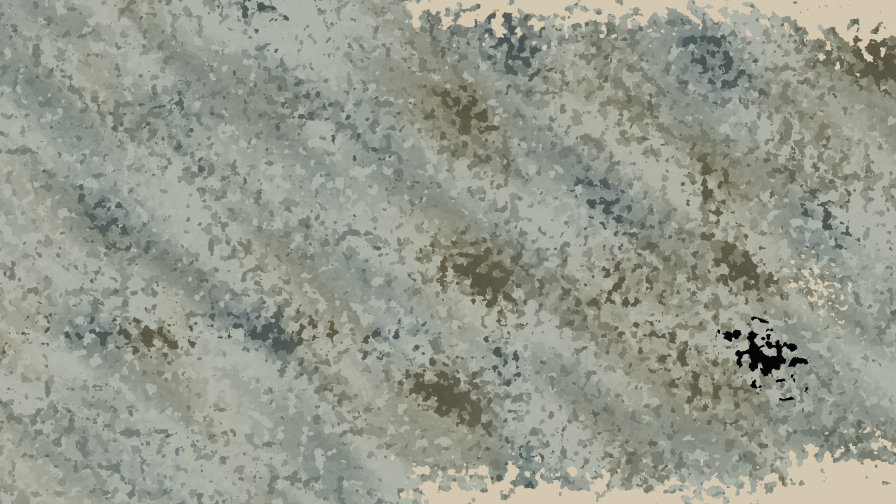
This background is drawn by a Shadertoy shader. Its source:

```glsl
// Weathered grey paint with slanted streaks and ragged flakes over cream paper.
#define FLAKE_SCALE 37.0
#define STREAK_SCALE vec2(2.6, 9.5)
#define STREAK_DEPTH 4.0
#define BASE_DEPTH 0.68
#define CLUSTERING 1.9
#define FLAKE_OPACITY 0.92
#define PAPER vec3(0.83, 0.785, 0.69)
#define LIGHT_PAINT vec3(0.695, 0.71, 0.665)
#define COOL_TINT vec3(0.90, 1.02, 1.08)
#define WARM_TINT vec3(1.09, 1.03, 0.86)

float hash(vec2 cell) {
    vec3 h = fract(cell.xyx * vec3(0.1031, 0.1030, 0.0973));
    h += dot(h, h.yzx + 33.33);
    return fract((h.x + h.y) * h.z);
}

// Slope of one lattice corner, measured at an offset from it
float corner(vec2 cell, vec2 offset) {
    float angle = 6.2832 * hash(cell);
    return dot(vec2(cos(angle), sin(angle)), offset);
}

// Gradient noise centred on zero
float noise(vec2 p) {
    vec2 i = floor(p), f = fract(p), e = vec2(1, 0);
    vec2 u = f * f * f * (f * (f * 6.0 - 15.0) + 10.0);
    return mix(mix(corner(i, f), corner(i + e, f - e), u.x),
               mix(corner(i + e.yx, f - e.yx), corner(i + 1.0, f - 1.0), u.x), u.y);
}

// Winding blotches with a rough outline
float blotches(vec2 p) {
    return noise(p) + 0.5 * noise(p * 2.1 + 17.3) + 0.2 * noise(p * 4.3 + 41.7);
}

// Turns a point so that x runs down the slanted streaks.
vec2 slant(vec2 p) {
    return vec2(dot(p, vec2(0.78, -0.62)), dot(p, vec2(0.62, 0.78)));
}

// Soft oval stain lying along the streaks
float stain(vec2 p, vec2 centre, float size) {
    vec2 q = slant(p - centre) / (size * vec2(1.3, 0.8));
    return exp(-dot(q, q));
}

float coolStains(vec2 p) {
    return stain(p, vec2(0.52, 0.98), 0.06) + stain(p, vec2(1.02, 0.91), 0.07)
         + stain(p, vec2(1.42, 0.88), 0.07) + stain(p, vec2(1.63, 0.55), 0.08)
         + stain(p, vec2(1.00, 0.29), 0.06) + stain(p, vec2(1.19, 0.59), 0.07)
         + 0.6 * stain(p, vec2(0.22, 0.57), 0.07) + 0.5 * stain(p, vec2(0.70, 0.70), 0.11)
         + 0.4 * stain(p, vec2(0.35, 0.76), 0.08) + 0.8 * stain(p, vec2(1.05, 0.06), 0.06);
}

float warmStains(vec2 p) {
    return stain(p, vec2(0.93, 0.79), 0.06) + stain(p, vec2(0.95, 0.44), 0.08)
         + stain(p, vec2(1.23, 0.42), 0.08) + stain(p, vec2(1.40, 0.63), 0.06)
         + stain(p, vec2(1.47, 0.46), 0.07) + stain(p, vec2(0.87, 0.22), 0.07)
         + 0.8 * stain(p, vec2(1.37, 0.27), 0.09) + stain(p, vec2(1.75, 0.87), 0.07);
}

// Positive where the paint stops short of the top and bottom edges
float bareEdge(vec2 p) {
    float deep = smoothstep(1.45, 1.64, p.x);
    float top = 0.03 + 0.012 * cos(9.0 * (p.x - 1.08)) + 0.04 * deep;
    float bottom = 0.045 - 0.025 * smoothstep(1.1, 1.4, p.x) + 0.08 * deep;
    return min(max(top - 1.0 + p.y, bottom - p.y), p.x - 0.83);
}

// Smooth-edged mask where a field is positive
float cover(float field) {
    float width = clamp(fwidth(field), 0.001, 0.3);
    return smoothstep(-0.6 * width, 0.6 * width, field);
}

vec3 paint(float depth, float hue) {
    vec3 tint = mix(COOL_TINT, WARM_TINT, smoothstep(-1.2, 1.2, hue));
    tint = mix(vec3(1.0), tint, clamp(0.05 + 0.27 * depth, 0.0, 1.0));
    return LIGHT_PAINT * tint * (1.0 - 0.145 * depth);
}

void mainImage(out vec4 fragColor, in vec2 fragCoord) {
    vec2 p = fragCoord / iResolution.y;
    float rightSide = smoothstep(0.76, 0.92, p.x);
    float bare = bareEdge(p);

    // Stains, with a dark band of alternating hue across the left half
    float cool = coolStains(p), warm = warmStains(p);
    float band = exp(-pow((p.y - 0.335) / 0.045, 2.0)) * (1.0 - smoothstep(0.75, 0.92, p.x));
    float bandHue = 0.5 + 0.5 * cos(19.0 * (p.x - 0.16));
    cool += 0.85 * band * bandHue;
    warm += 0.85 * band * (1.0 - bandHue);
    float stained = min(cool + warm, 1.0);
    float hue = 1.3 * (warm - cool) + 0.35 * rightSide - 0.2
              + 1.2 * noise(slant(p) * vec2(3.0, 7.0) + 31.0);

    // Slanted streaks with grainy borders
    float fine = 0.5 * blotches(p * FLAKE_SCALE * 1.9 + 83.0);
    vec2 lane = slant(p) * STREAK_SCALE;
    float streak = 0.5 * noise(lane + 7.0) + 0.25 * noise(lane * 2.1 + 29.0);
    float depth = BASE_DEPTH + STREAK_DEPTH * streak + 0.9 * fine + 0.2 * stained;
    depth = clamp(depth, 0.0, 2.2);
    depth = mix(depth, floor(depth * 2.0) * 0.5 + 0.25, 0.5);
    vec3 color = paint(depth, hue);

    // Crisp flakes gathered along the streaks: pale, mid grey, deep grey, dark
    vec4 flakeDepth = vec4(0.05, 1.5, 2.3, 3.1 + 0.8 * stained);
    vec4 threshold = vec4(0.28, 0.26, 0.38, 0.66);
    vec4 stainPull = vec4(0.0, 0.05, 0.20, 0.62);
    float rim = smoothstep(-0.13, -0.02, bare) * rightSide;
    vec2 drift = slant(p) * vec2(3.4, 7.5) + 5.0;
    float cluster = 0.5 * noise(drift) + 0.3 * noise(drift * 2.2 + 13.0);
    for (int i = 0; i < 4; i++) {
        float layer = float(i), dark = i == 0 ? -0.6 : 1.0;
        float flake = blotches(p * (FLAKE_SCALE + 3.0 * layer) + 23.7 * layer);
        float field = flake - threshold[i] + stainPull[i] * stained
                    + dark * (CLUSTERING * 0.6 * cluster + 0.06 * rightSide + 0.08 * rim);
        vec3 flakeColor = paint(flakeDepth[i] + 0.4 * fine, hue + 0.6 * cluster);
        color = mix(color, flakeColor, FLAKE_OPACITY * cover(field));
    }

    // Black flakes, a worn spot and bare paper
    float speck = blotches(p * FLAKE_SCALE + 140.0);
    float blackStain = stain(p, vec2(1.515, 0.29), 0.06);
    float black = min(0.6 * blackStain + speck - 0.42, blackStain - 0.15);
    color = mix(color, vec3(0.01, 0.015, 0.015), cover(black));
    float wornStain = stain(p, vec2(1.62, 0.43), 0.06);
    float worn = min(0.3 * wornStain + fine - 0.3, wornStain - 0.2);
    float paper = max(bare + 0.10 * speck + 0.06 * fine, 0.3 * worn);
    color = mix(color, PAPER, cover(paper));
    fragColor = vec4(color, 1.0);
}
```
